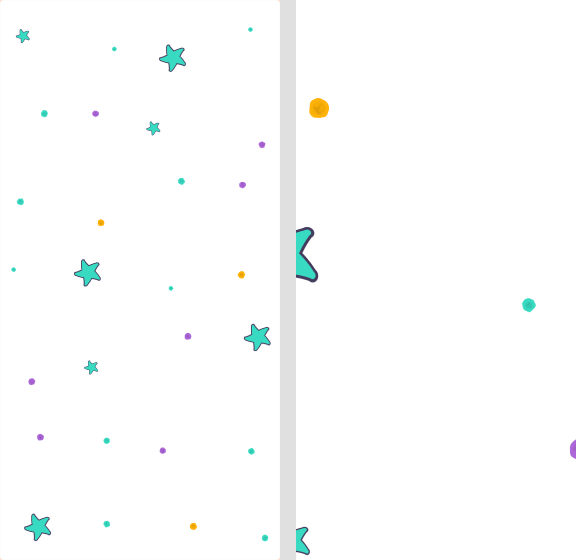
Left, the full canvas; right, a detail of the centre.
Write a WebGL 2 fragment shader that draws this pattern.

```glsl
#version 300 es
precision highp float;
// Sparse confetti on white: outlined teal starfish and small painted dots.
// A shuffled, jittered grid spreads the pieces; each is a signed distance shape,
// and gradient noise roughens the rims and shading of the dots.

uniform vec2 u_resolution;
out vec4 fragColor;

const float TAU = 6.2831853;
const vec2 GRID = vec2(4.0, 7.0);
const int PIECES = 28;

const vec3 WHITE  = vec3(1.0);
const vec3 TEAL   = vec3(0.22, 0.86, 0.76);
const vec3 PURPLE = vec3(0.68, 0.40, 0.85);
const vec3 ORANGE = vec3(1.0, 0.70, 0.03);
const vec3 INK    = vec3(0.27, 0.23, 0.37);
const vec3 PEACH  = vec3(1.0, 0.86, 0.82);

vec2 hash2(vec2 p) {
    vec2 q = vec2(dot(p, vec2(127.1, 311.7)), dot(p, vec2(269.5, 183.3)));
    return fract(sin(q) * 43758.545);
}

float cornerSlope(vec2 cell, vec2 offset, vec2 f) {
    float angle = TAU * hash2(cell + offset).x;
    return dot(vec2(cos(angle), sin(angle)), f - offset);
}

float gradientNoise(vec2 p) {
    vec2 cell = floor(p), f = fract(p);
    vec2 u = f * f * f * (f * (f * 6.0 - 15.0) + 10.0);
    float low = mix(cornerSlope(cell, vec2(0, 0), f), cornerSlope(cell, vec2(1, 0), f), u.x);
    float high = mix(cornerSlope(cell, vec2(0, 1), f), cornerSlope(cell, vec2(1, 1), f), u.x);
    return mix(low, high, u.y);
}

// Coverage of the inside of a shape, softened over about one pixel
float cover(float distance, float pixel) {
    return 1.0 - smoothstep(-0.7 * pixel, 0.7 * pixel, distance);
}

// Five tapered, slightly bent arms with round tips; outer radius is 1
float starfish(vec2 p, float turn) {
    float r = length(p);
    float sector = TAU / 5.0;
    float angle = atan(p.y, p.x) - turn + 0.25 * (r - 1.0);
    angle = mod(angle + 0.5 * sector, sector) - 0.5 * sector;
    vec2 arm = r * vec2(cos(angle), sin(angle));
    float tip = 0.85;
    float along = clamp(arm.x / tip, 0.0, 1.0);
    return length(arm - vec2(along * tip, 0.0)) - mix(0.46, 0.15, along);
}

vec3 paintStar(vec3 base, vec2 p, float radius, float turn, float line, float pixel) {
    float d = starfish(p / radius, turn) * radius;
    vec3 color = mix(base, INK, cover(d, pixel));
    return mix(color, TEAL, cover(d + line, pixel));
}

vec3 paintDot(vec3 base, vec2 p, float radius, vec3 tint, float seed, float pixel) {
    vec2 q = p / radius;
    float d = (length(q) - 1.0 + 0.2 * gradientNoise(q * 1.2 + seed)) * radius;
    float shade = smoothstep(0.8, 0.3, length(q)) * (0.6 + gradientNoise(q * 2.5 + seed));
    return mix(base, tint * (1.0 - 0.14 * shade), cover(d, pixel));
}

// White card whose corners reveal a thin peach sliver
vec3 paintCard(vec2 uv, vec2 size, float radius, float pixel) {
    vec2 q = abs(uv - 0.5 * size) - 0.5 * size + radius;
    return mix(PEACH, WHITE, cover(length(max(q, 0.0)) - radius, pixel));
}

void main() {
    float pixel = 1.0 / u_resolution.x;
    vec2 uv = gl_FragCoord.xy * pixel;
    vec2 size = u_resolution * pixel;
    vec3 color = paintCard(uv, size, 0.014, pixel);

    for (int i = 0; i < PIECES; i++) {
        // A stride coprime to the piece count visits every cell once
        int slot = (i * 13) % PIECES;
        vec2 cell = vec2(slot % 4, slot / 4);
        vec2 jitter = (hash2(cell + 3.7) - 0.5) * 0.62;
        vec2 p = uv - (cell + 0.5 + jitter) / GRID * size;
        float seed = float(i) * 7.31;
        float wobble = hash2(vec2(seed, 1.0)).x - 0.5;

        // Kinds: large stars, small stars, then dots by colour and size
        if (i < 4) {
            color = paintStar(color, p, 0.051, 1.97, 0.0035, pixel);
        } else if (i < 7) {
            color = paintStar(color, p, 0.026, 1.9 + 0.3 * wobble, 0.0016, pixel);
        } else {
            vec3 tint = i < 18 ? TEAL : (i < 25 ? PURPLE : ORANGE);
            float radius = i >= 14 && i < 18 ? 0.0078 : 0.0118 + 0.0015 * wobble;
            color = paintDot(color, p, radius, tint, seed, pixel);
        }
    }
    fragColor = vec4(color, 1.0);
}
```
